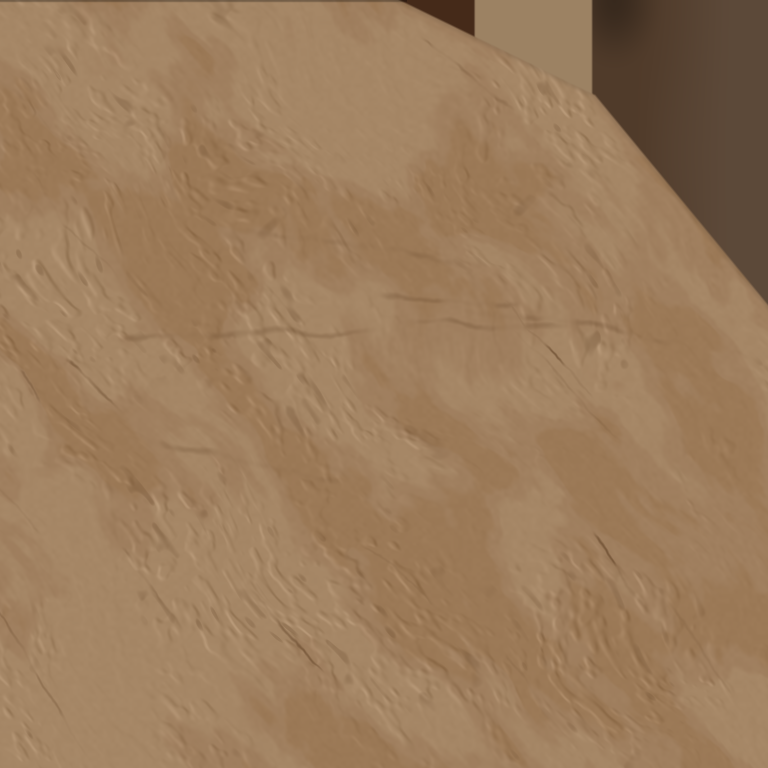
Write a WebGL 1 fragment shader that draws this texture.

```glsl
precision highp float;
// Beige marble slab with a clipped corner, slanted patches, chipped relief and fine cracks.
uniform vec2 u_resolution;

const vec3 LIGHT_STONE = vec3(0.648, 0.527, 0.398);
const vec3 MID_STONE = vec3(0.625, 0.497, 0.370);
const vec3 DEEP_STONE = vec3(0.608, 0.474, 0.338);
const vec3 CRACK_BROWN = vec3(0.38, 0.26, 0.15);
const vec3 PILLAR = vec3(0.61, 0.51, 0.39);
const vec3 WOOD = vec3(0.27, 0.165, 0.10);
const vec3 SHADE_BROWN = vec3(0.315, 0.232, 0.165);
const vec3 SHADE_GREY = vec3(0.362, 0.285, 0.222);

const vec2 GRAIN = vec2(0.62, -0.785);      // direction of the streaks
const vec2 CORNER = vec2(0.775, 0.876);     // where the two slab edges meet
const vec2 TOP_NORMAL = vec2(0.437, 0.899);
const vec2 SIDE_NORMAL = vec2(0.772, 0.636);
const vec2 PILLAR_SPAN = vec2(0.618, 0.771);
const float EDGE_SOFT = 0.0018;
const float RELIEF = 0.075;
const int CRACKS = 24;

float hash(vec2 p) {
  return fract(sin(dot(p, vec2(127.1, 311.7))) * 43758.5453);
}

float noise(vec2 p) {
  vec2 i = floor(p), f = fract(p);
  f = f * f * (3.0 - 2.0 * f);
  return mix(mix(hash(i), hash(i + vec2(1.0, 0.0)), f.x),
             mix(hash(i + vec2(0.0, 1.0)), hash(i + vec2(1.0, 1.0)), f.x), f.y);
}

float fbm(vec2 p) {
  float sum = 0.0, amp = 0.52;
  for (int i = 0; i < 5; i++) {
    sum += amp * noise(p);
    p = mat2(1.6, 1.2, -1.2, 1.6) * p + 7.3;
    amp *= 0.5;
  }
  return sum;
}

// Chipped surface height: short flecks stretched along the grain
float chips(vec2 g) {
  float n = noise(g * vec2(38.0, 72.0)) * 0.6 + noise(g * vec2(75.0, 150.0) + 9.0) * 0.4;
  return smoothstep(0.45, 0.78, n);
}

// Thin broken cracks along the grain; every fourth is a wide, faint cross vein
float cracks(vec2 p) {
  vec2 wobble = vec2(fbm(p * 14.0), fbm(p * 14.0 + 31.0)) - 0.5;
  vec2 q = p + wobble * 0.022;
  float ink = 0.0;
  for (int i = 0; i < CRACKS; i++) {
    float id = float(i);
    float cross = 1.0 - step(0.5, mod(id, 4.0));
    vec2 start = vec2(hash(vec2(id, 3.1)), hash(vec2(id, 8.7))) - vec2(0.1, 0.0);
    float angle = mix(-0.85 + 0.45 * (hash(vec2(id, 5.3)) - 0.5),
                      0.5 * (hash(vec2(id, 6.9)) - 0.5), cross);
    float len = mix(0.05, 0.27, hash(vec2(id, 2.2))) + 0.14 * cross;
    vec2 dir = vec2(cos(angle), sin(angle));
    vec2 rel = q - start;
    float t = clamp(dot(rel, dir) / len, 0.0, 1.0);
    float d = length(rel - dir * len * t);
    float width = mix(0.0030, 0.0062, cross);
    float taper = smoothstep(0.0, 0.12, t) * smoothstep(1.0, 0.8, t);
    float broken = 0.2 + 0.8 * smoothstep(0.3, 0.7, noise(vec2(t * len * 28.0, id * 7.0)));
    float strength = mix(0.12 + 0.5 * pow(hash(vec2(id, 4.4)), 2.0), 0.24, cross);
    ink = max(ink, strength * taper * broken * (1.0 - smoothstep(0.0, width, d)));
  }
  return ink;
}

vec3 marble(vec2 p) {
  vec2 g = vec2(dot(p, GRAIN), dot(p, vec2(-GRAIN.y, GRAIN.x)));
  g += 0.05 * (vec2(noise(p * 8.0), noise(p * 8.0 + 17.0)) - 0.5);

  // Tonal patches with ragged edges
  float ragged = 0.07 * (noise(g * vec2(28.0, 70.0) + 13.0) - 0.5);
  float patches = fbm(g * vec2(5.0, 11.0) + 4.0) + ragged;
  vec3 col = mix(LIGHT_STONE, MID_STONE, smoothstep(0.47, 0.54, patches));
  col = mix(col, DEEP_STONE, smoothstep(0.57, 0.63, patches));

  // Relief lit from the upper left, strongest in the rough zones
  float rough = smoothstep(0.40, 0.60, fbm(g * vec2(5.0, 9.0) + 21.0));
  vec2 lightStep = vec2(0.0006, 0.0016);
  float slope = chips(g + lightStep) - chips(g - lightStep);
  col += RELIEF * slope * (0.15 + 0.85 * rough);

  // Sparse dark pits, fine cracks and a slight mottling
  float pits = smoothstep(0.80, 0.95, noise(g * vec2(36.0, 85.0) + 50.0)) * rough;
  col = mix(col, CRACK_BROWN, 0.24 * pits);
  col = mix(col, CRACK_BROWN, cracks(p));
  return col + 0.012 * (noise(p * 170.0) - 0.5);
}

vec3 backdrop(vec2 p) {
  float drift = p.x + 0.06 * (noise(p * vec2(14.0, 5.0)) - 0.5);
  vec3 shade = mix(SHADE_BROWN, SHADE_GREY, smoothstep(0.82, 0.95, drift));
  shade *= 1.0 - 0.3 * smoothstep(0.07, 0.0, length((p - vec2(0.80, 1.0)) * vec2(1.0, 0.7)));
  vec3 col = mix(WOOD, PILLAR, smoothstep(-EDGE_SOFT, EDGE_SOFT, p.x - PILLAR_SPAN.x));
  return mix(col, shade, smoothstep(-EDGE_SOFT, EDGE_SOFT, p.x - PILLAR_SPAN.y));
}

void main() {
  vec2 p = gl_FragCoord.xy / u_resolution;
  vec2 rel = p - CORNER;
  float slab = max(dot(rel, TOP_NORMAL), dot(rel, SIDE_NORMAL));
  vec3 stone = marble(p) * (1.0 - 0.08 * smoothstep(-0.008, 0.0, slab));
  vec3 col = mix(stone, backdrop(p), smoothstep(-EDGE_SOFT, EDGE_SOFT, slab));
  // Dark seam along the top of the slab
  col *= 1.0 - 0.3 * smoothstep(0.996, 0.999, p.y) * step(p.x, 0.53);
  gl_FragColor = vec4(col, 1.0);
}
```
